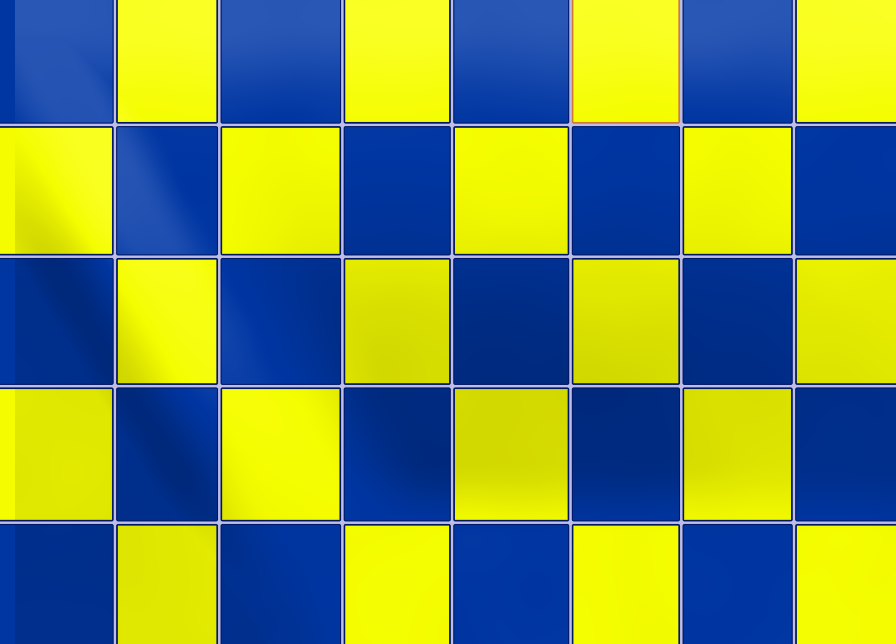
Give the GLSL for this pattern, as a Shadertoy shader.

```glsl
// Glossy blue and yellow checkered tiles with pale joints and slanted reflections.

// Joint positions, in units of one mean column; the outer ones lie off the canvas.
const float COLUMN_EDGES[9] = float[9](-0.5, 1.026, 1.958, 3.057, 4.036, 5.094, 6.083, 7.089, 8.5);
const float ROW_EDGES[9] = float[9](-0.5, 1.115, 2.292, 3.448, 4.667, 6.5, 9.0, 9.0, 9.0);

// Returns the lower edge, upper edge and index of the bay that holds x.
vec3 findBay(float x, float edges[9]) {
    vec3 bay = vec3(edges[0], edges[1], 0.0);
    for (int i = 1; i < 8; i++) {
        if (x > edges[i]) bay = vec3(edges[i], edges[i + 1], float(i));
    }
    return bay;
}

float roundedBox(vec2 p, vec2 halfSize, float radius) {
    vec2 q = abs(p) - halfSize + radius;
    return length(max(q, 0.0)) + min(max(q.x, q.y), 0.0) - radius;
}

vec2 hashGradient(vec2 cell) {
    float angle = 6.2832 * fract(sin(dot(cell, vec2(127.1, 311.7))) * 4375.85);
    return vec2(cos(angle), sin(angle));
}

float gradientNoise(vec2 p) {
    vec2 i = floor(p), f = fract(p);
    vec2 u = f * f * f * (f * (f * 6.0 - 15.0) + 10.0);
    vec2 e = vec2(0.0, 1.0);
    return mix(mix(dot(hashGradient(i), f), dot(hashGradient(i + e.yx), f - e.yx), u.x),
               mix(dot(hashGradient(i + e), f - e), dot(hashGradient(i + 1.0), f - 1.0), u.x), u.y);
}

// Signed gloss: positive is reflected light, negative is shadow.
float gloss(vec2 p) {
    float fromShadow = p.x + 0.60 - 0.60 * p.y;
    float fromBeam = p.x - 0.76 - 0.52 * p.y;

    float sheen = 1.0 - smoothstep(0.15, 1.2, p.y);
    float beam = smoothstep(-0.1, 0.55, fromShadow) * (1.0 - smoothstep(-0.4, 0.06, fromBeam))
               * (1.0 - smoothstep(1.2, 4.7, p.y));

    float trough = exp(-pow((fromShadow + 0.35) / 0.38, 2.0)) * (1.0 - 0.6 * smoothstep(4.2, 5.4, p.y));
    float lowerLeft = 1.0 - smoothstep(-0.6, 0.1, fromShadow);
    float shadow = max(trough, 0.55 * lowerLeft) * smoothstep(0.9, 2.4, p.y);

    float band = smoothstep(-0.1, 1.0, fromBeam) * smoothstep(1.2, 3.5, p.y)
               * (1.0 - smoothstep(4.1, 4.8, p.y)) * mix(1.0, 0.65, smoothstep(5.0, 8.0, p.x));

    float mottle = 0.14 * gradientNoise(p * 1.3 + 4.0);
    float light = max(sheen, 0.9 * beam) - max(shadow, 0.92 * band) + mottle;
    return light * step(0.135, p.x);   // the left margin is matt
}

void mainImage(out vec4 fragColor, in vec2 fragCoord) {
    // One unit is an eighth of the width; y runs down from the top.
    float unit = 8.0 / iResolution.x;
    vec2 p = vec2(fragCoord.x, iResolution.y - fragCoord.y) * unit;

    vec3 column = findBay(p.x, COLUMN_EDGES);
    vec3 row = findBay(p.y, ROW_EDGES);
    vec2 low = vec2(column.x, row.x), high = vec2(column.y, row.y);
    float inset = -roundedBox(p - 0.5 * (low + high), 0.5 * (high - low), 0.03);
    bool isYellow = mod(column.z + row.z, 2.0) > 0.5;

    // Tile face
    float light = gloss(p);
    float glow = clamp(light, 0.0, 1.0), shade = clamp(-light, 0.0, 1.0);
    vec3 yellow = mix(vec3(0.96, 0.99, 0.0), vec3(0.98, 1.0, 0.14), glow) * (1.0 - 0.15 * shade);
    vec3 blue = mix(vec3(0.0, 0.21, 0.635), vec3(0.16, 0.34, 0.71), glow) * (1.0 - 0.24 * shade);
    vec3 color = isYellow ? yellow : blue;

    // Dark groove round the face, with one rusty exception
    bool isRusty = column.z == 5.0 && row.z == 0.0;
    vec3 groove = isRusty ? vec3(0.80, 0.48, 0.22) : vec3(0.0, 0.09, 0.40);
    float grooveWidth = isYellow ? 0.026 : 0.021;
    color = mix(groove, color, smoothstep(-0.6, 0.6, (inset - grooveWidth) / unit));

    // Pale joint
    color = mix(vec3(0.74, 0.74, 0.90), color, smoothstep(-0.6, 0.6, (inset - 0.011) / unit));
    fragColor = vec4(color, 1.0);
}
```
